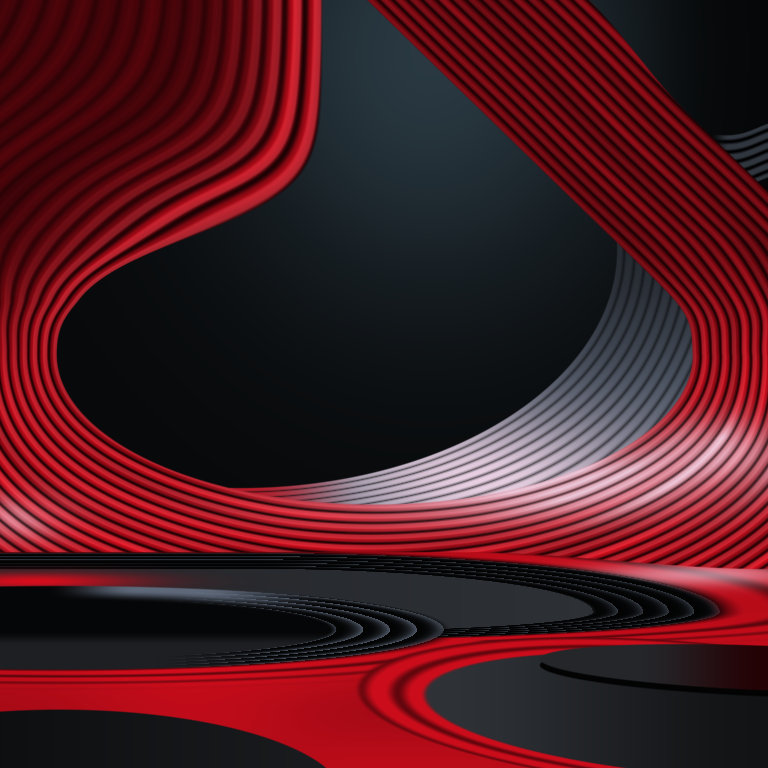
Reproduce this background procedurally as a three.js fragment shader.

```glsl
varying vec2 vUv;

const vec3 INK = vec3(.028, .033, .038);
const vec3 SLATE = vec3(.16, .22, .255);
const vec3 STEEL = vec3(.27, .3, .35);
const vec3 CHARCOAL = vec3(.14, .15, .165);
const vec3 RED = vec3(.76, .045, .1);
const vec3 CORAL = vec3(1., .42, .46);
const vec3 GAP = vec3(.1, .006, .014);
const vec3 BLUSH = vec3(.94, .84, .91);
const float EDGE = .0013;
const float SPACING = .0132;
const float BOWL_TOP = .538;
const float OUTER_EDGE = .183;

float hash(vec2 c) { return fract(sin(dot(c, vec2(41.3, 289.1))) * 4375.5); }

float noise(vec2 p) {
  vec2 i = floor(p), f = fract(p);
  f *= f * (3. - 2. * f);
  return mix(mix(hash(i), hash(i + vec2(1, 0)), f.x),
             mix(hash(i + vec2(0, 1)), hash(i + 1.), f.x), f.y);
}

float ramp(float a, float b, float x) { return smoothstep(a, b, x); }

float fill(float d) { return 1. - ramp(-EDGE, EDGE, d); }

float glow(vec2 p, vec2 center, vec2 size) {
  vec2 q = (p - center) / size;
  return exp(-dot(q, q));
}

float fold(float n) {
  float f = fract(n);
  return ramp(0., .35, f) * (1. - ramp(.62, 1., f));
}

float ellipse(vec2 q, vec2 r) {
  float k = max(length(q / r), 1e-4);
  return k * (k - 1.) / max(length(q / (r * r)), 1e-4);
}

// Left contour, softer and higher away from the hollow
float leftContour(float y, float away) {
  float bend = (.691 + .25 * away - y) / (.034 + .12 * away);
  return .074 + .345 * ramp(BOWL_TOP, .61, y) / (1. + exp(bend));
}

// Depth into the red ribbon, negative inside the hollow
float ribbonDepth(vec2 p) {
  if (p.y < BOWL_TOP) return ellipse(p - vec2(.488, BOWL_TOP), vec2(.414, .195));
  float away = max(leftContour(p.y, 0.) - p.x, 0.);
  float left = leftContour(p.y, away);
  float slope = 1.508 - 1.03 * p.y;
  float right = .902 - .013 * log(1. + exp((.902 - slope) / .013));
  float spread = ramp(.54, .7, p.y);
  return max((left - p.x) / (1. + spread), (p.x - right) / (1. + .45 * spread));
}

vec3 backdrop(vec2 p) {
  vec3 col = mix(INK, SLATE, glow(p, vec2(.56, .93), vec2(.28, .32)));
  col *= 1. - .45 * ramp(.8, .95, p.x);
  // Thin strands at the right margin
  float y = p.y - .79 - .35 * (p.x - .96) * ramp(.92, 1., p.x);
  return mix(col, STEEL * .7 * fold(y * 75.), fill(abs(y) - .035) * ramp(.925, .95, p.x));
}

vec3 steelRibbon(vec2 p, float depth) {
  float light = glow(p, vec2(.63, .375), vec2(.22, .085));
  vec3 tone = mix(STEEL * (1.2 - .65 * ramp(.42, .68, p.y)), BLUSH, .95 * light);
  tone = mix(RED, tone, .15 + .85 * ramp(.32, .48, p.x));
  float n = depth / mix(.0075, .0135, ramp(.4, .85, p.x));
  return mix(INK, tone, .4 + .6 * sqrt(fold(n + .3)));
}

vec3 redRibbon(vec2 p, float depth) {
  float n = depth / SPACING + .4 * noise(p * 5.);
  float upper = ramp(.46, .7, p.y);
  bool onLeft = p.x < .45;
  float edgeLight = exp(-depth * depth / .0022);
  float upperLight = onLeft ? .42 + .55 * edgeLight : .65;
  float light = mix(1., upperLight, upper) * (.8 + .35 * noise(vec2(floor(n), p.x * 5.)));
  // Far folds lose contrast, fine ridges sit on every fold
  float flatness = onLeft ? .55 * upper * (1. - edgeLight) : .08;
  float lit = mix(pow(fold(n), mix(.65, 1., upper)), .75, flatness);
  lit *= .88 + .12 * fold(n * 3.);
  vec3 col = mix(GAP, RED * light, lit);
  float ridge = onLeft ? mix(.22, .28 * edgeLight, upper) : .22 - .16 * upper;
  col = mix(col, CORAL, ridge * pow(fold(n + .12), 8.));
  // Hot reflections
  float hot = 1.25 * glow(p, vec2(.73, .378), vec2(.22, .042))
    + glow(p, vec2(.95, .415), vec2(.09, .04))
    + .4 * glow(p, vec2(.62, .34), vec2(.25, .03))
    + .7 * glow(p, vec2(.02, .325), vec2(.07, .032));
  hot *= .45 + .6 * hash(vec2(floor(n), 3.));
  return mix(col, BLUSH, min(hot, .92) * (.25 + .75 * lit));
}

vec3 glossyFloor(vec2 p) {
  vec2 a = p - vec2(.325, .203), b = p - vec2(.078, .18);
  a.x = max(a.x, 0.);
  float back = length(a / vec2(.612, a.y > 0. ? .077 : .036));
  float front = length(b / vec2(.5, b.y > 0. ? .057 : .052));
  // Red lacquer with streaks around the discs
  float level = min(back, front);
  vec3 col = RED * (.85 + .2 * noise(p * vec2(4., 14.)));
  col *= mix(.5 + .55 * fold(level * 6.), 1., ramp(1.2, 1.55, level));
  col = mix(col, BLUSH, .6 * glow(p, vec2(.91, .252), vec2(.14, .015)));
  // Back disc with stepped rim
  vec3 steps = STEEL * .7 * pow(fract((back - .73) * 18.5), 4.) + INK * .4;
  vec3 disc = mix(CHARCOAL * (.95 + .4 * p.x), steps, ramp(.72, .74, back));
  disc = mix(disc, RED * 1.1, glow(p, vec2(.04, .243), vec2(.14, .011)));
  col = mix(col, disc, fill((back - 1.) * .06));
  // Front disc: dark well, matte apron, stepped tip, pale crescent
  disc = mix(INK * .7, CHARCOAL * .8, ramp(.002, .02, -b.y));
  steps = STEEL * 1.1 * pow(fract((front - .72) * 14.3), 3.) + INK * .4;
  disc = mix(disc, steps, ramp(.7, .73, front) * ramp(.12, .3, b.x));
  float crescent = ramp(.66, .92, front) * ramp(0., .012, b.y);
  crescent *= ramp(-.02, .1, b.x) * (1. - ramp(.18, .36, b.x));
  disc = mix(disc, STEEL * 1.5, .9 * crescent);
  col = mix(col, disc, fill((front - 1.) * .055));
  // Right pool inside a raised lip
  vec2 q = p - vec2(.898, .068);
  q.y += .08 * q.x;
  float pool = length(q / vec2(.345, .077));
  col = mix(col, RED * (.5 + .55 * fold((pool - .96) * 7.)), 1. - ramp(1.23, 1.27, pool));
  col = mix(col, CHARCOAL * (1.3 - .8 * ramp(.55, 1., p.x)), fill((pool - 1.) * .077));
  // Overlapping slab and its shadow
  q = p - vec2(1., .13);
  q.y += .04 * q.x;
  vec2 slab = vec2(.297, .029);
  col = mix(col, INK * .4, fill(ellipse(q + vec2(0., .008), slab)));
  col = mix(col, mix(CHARCOAL, GAP * 1.4, ramp(.82, 1., p.x)), fill(ellipse(q, slab)));
  // Near left disc
  float near = ellipse(p - vec2(.078, -.042), vec2(.371, .118));
  return mix(col, mix(INK, CHARCOAL, .2 + p.x), fill(near));
}

void main() {
  vec2 p = vUv;
  float depth = ribbonDepth(p);
  float steel = ellipse(p - vec2(.3125, .6745), vec2(.491, .31));
  float steelMask = fill(-steel) * step(p.y, .7) * step(.3, p.x);
  vec3 col = mix(backdrop(p), steelRibbon(p, steel), steelMask);
  float rim = OUTER_EDGE + .016 * ramp(.85, 1., p.y);
  float outer = p.y > .7 && p.x > .45 ? fill(depth - rim) : 1.;
  col = mix(col, redRibbon(p, depth), fill(-depth) * outer);
  float horizon = .281 - .022 * ramp(.6, 1., p.x);
  col = mix(col, glossyFloor(p), fill(p.y - horizon));
  gl_FragColor = vec4(col, 1.);
}
```
